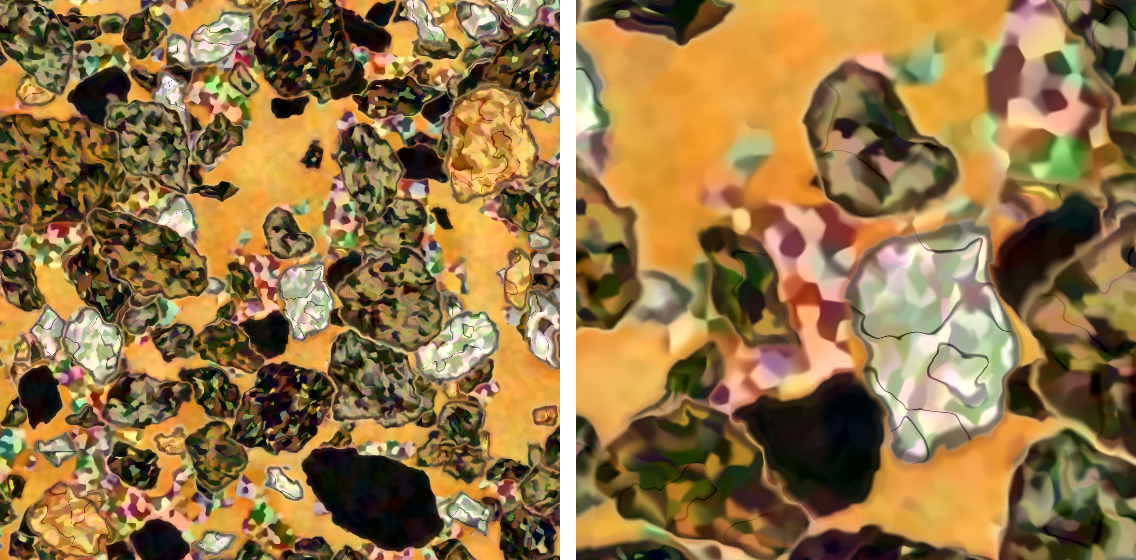
Left: the whole. Right: its middle third, enlarged.
Give the GLSL for this texture, as a Shadertoy shader.

```glsl
vec3 hash3(vec2 p) {
    vec3 q = fract(p.xyx * vec3(.1031, .1030, .0973));
    q += dot(q, q.yxz + 33.33);
    return fract((q.xxy + q.yzz) * q.zyx);
}

// Soft cellular noise: three random channels blended between cell points
vec3 speckle(vec2 p) {
    vec2 base = floor(p);
    vec3 sum = vec3(0);
    float total = 0.;
    for (int y = -1; y <= 1; y++)
    for (int x = -1; x <= 1; x++) {
        vec2 cell = base + vec2(x, y);
        vec3 rnd = hash3(cell + 400.);
        vec2 away = p - cell - rnd.xy;
        float weight = exp(-6. * dot(away, away));
        sum += weight * hash3(cell + 517.);
        total += weight;
    }
    return sum / total;
}

mat2 turn(float a) {
    return mat2(cos(a), sin(a), -sin(a), cos(a));
}

// Rounded irregular polygon, zero on its outline
float pebble(vec2 q, vec3 trait) {
    float norm = 1e-6;
    for (int k = 0; k < 6; k++) {
        float n = float(k);
        float a = n * 1.0472 + .35 * sin(n * 2.4 + trait.z * 40.);
        float reach = .9 + .17 * sin(n * 4.1 + trait.y * 30.);
        norm += pow(max(dot(q, vec2(cos(a), sin(a))) / reach, 0.), 8.);
    }
    return pow(norm, .125) - 1.;
}

// Mineral kinds: opaque, dark rock, olive rock, amber, clear
vec3 mineral(vec2 local, vec3 trait) {
    vec2 q = local + floor(trait.xy * 40.);
    vec3 coarse = speckle(q * 42.);
    vec3 fine = speckle(q * vec2(85, 125));
    float mottle = smoothstep(.27, .73, .4 * coarse.x + .6 * fine.x);
    float crack = 1. - smoothstep(.01, .06, abs(coarse.z - .5));
    vec3 tint = (fine - .5) * .16;
    float kind = trait.x;
    if (kind < .13) return vec3(.035, .022, .015) + .03 * mottle;
    if (kind < .38) {
        vec3 dark = mix(vec3(.07, .05, .03), vec3(.42, .33, .17), mottle * mottle);
        return dark + tint + vec3(.4, .38, .28) * smoothstep(.73, .9, fine.y);
    }
    if (kind < .69) {
        vec3 high = mix(vec3(.67, .5, .2), vec3(.67, .66, .47), trait.y);
        return mix(vec3(.17, .13, .06), high, mottle) + tint - .12 * crack;
    }
    if (kind < .83) {
        vec3 amber = mix(vec3(.77, .5, .2), vec3(.95, .8, .45), mottle);
        return amber + tint - vec3(.3, .33, .25) * crack;
    }
    vec3 clear = mix(vec3(.7, .68, .52), vec3(.97, .95, .87), mottle);
    return clear + tint - vec3(.42, .43, .36) * crack;
}

void paintGrains(inout vec3 colour, vec2 p, float cells, float presence, float seed) {
    vec2 base = floor(p * cells);
    float nearest = 9., second = 9.;
    vec3 trait = vec3(0);
    vec2 local = vec2(0);
    for (int y = -1; y <= 1; y++)
    for (int x = -1; x <= 1; x++) {
        vec2 cell = base + vec2(x, y) + seed;
        vec3 place = hash3(cell), form = hash3(cell + 71.);
        if (form.x > presence) continue;
        vec2 q = turn(6.283 * place.z) * (p * cells + seed - cell - .2 - .6 * place.xy);
        float size = mix(.4, .68, fract(place.z * 7.));
        float d = pebble(q * vec2(1, mix(1., 1.8, form.y)) / size, form) * size * .75;
        if (d < nearest) {
            second = nearest;
            nearest = d;
            trait = hash3(cell + 139.);
            local = q / cells;
        } else second = min(second, d);
    }
    float edge = max(nearest, (nearest - second) * .5 + .012) / cells;

    // Pale halo outside, dark outline inside
    vec3 halo = mix(vec3(.66, .36, .17), vec3(.9, .82, .6), trait.z);
    colour = mix(colour, halo, .6 * (1. - smoothstep(.001, .008, edge)));
    vec3 grain = mineral(local, trait);
    float outline = 1. - smoothstep(.001, .006, abs(edge + .003));
    grain = mix(grain, vec3(.2, .13, .08), .6 * outline);
    colour = mix(colour, grain, 1. - smoothstep(-.002, .002, edge));
}

void mainImage(out vec4 fragColor, in vec2 fragCoord) {
    vec2 p = fragCoord / iResolution.y;
    vec3 broad = speckle(p * 13.), fine = speckle(p * 90.), medium = speckle(p * 38.);
    vec2 ragged = p + .014 * (medium.xy - .5) + .006 * (fine.xy - .5);

    // Amber cement with patches of fine mixed debris
    vec3 cement = mix(vec3(.88, .53, .15), vec3(.96, .76, .36), broad.x);
    cement += .07 * (fine.x - .5);
    vec3 debris = mix(vec3(.38, .26, .13), vec3(.9, .8, .58), smoothstep(.25, .75, fine.y));
    debris += (medium - .5) * vec3(.4, .3, .3);
    vec3 colour = mix(cement, debris, smoothstep(.5, .62, broad.y * .7 + medium.z * .3));

    // Small to large grains
    paintGrains(colour, ragged, 17., .5, 210.);
    paintGrains(colour, ragged, 9., .62, 330.);
    paintGrains(colour, ragged, 5., .72, 150.);

    // Stray green, rust and violet stains
    colour += (medium - .5) * vec3(.13, .08, .11);
    fragColor = vec4(clamp(colour, 0., 1.), 1);
}
```
